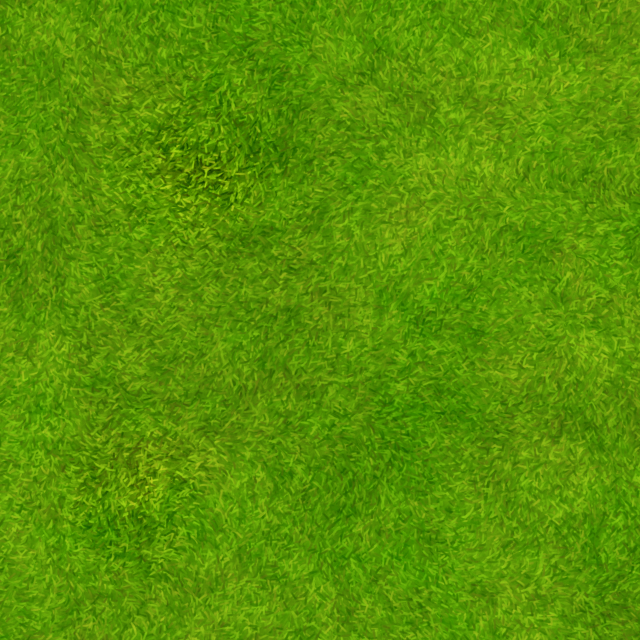
Reproduce this texture procedurally as a WebGL 1 fragment shader.

```glsl
precision highp float;

uniform vec2 u_resolution;

float hash(vec2 p) {
  return fract(sin(dot(p, vec2(127.1, 311.7))) * 43758.5453);
}

float noise(vec2 p) {
  vec2 i = floor(p);
  vec2 f = fract(p);
  f = f * f * (3.0 - 2.0 * f);
  return mix(mix(hash(i), hash(i + vec2(1.0, 0.0)), f.x),
             mix(hash(i + vec2(0.0, 1.0)), hash(i + vec2(1.0, 1.0)), f.x), f.y);
}

// Signed cloud noise, roughly -1 to 1
float cloud(vec2 p) {
  float sum = 0.0;
  float gain = 1.0;
  for (int i = 0; i < 4; i++) {
    sum += gain * (noise(p) - 0.5);
    p = mat2(1.6, 1.2, -1.2, 1.6) * p + 7.3;
    gain *= 0.6;
  }
  return sum;
}

float tuft(vec2 p, vec2 center, float radius) {
  vec2 d = (p - center) / radius;
  return exp(-dot(d, d));
}

// One layer of blades painted over shade: x is lightness, y is dryness
vec2 paintBlades(vec2 shade, vec2 p, vec2 flow, float layer) {
  vec2 q = p * 80.0 + layer * vec2(0.37, 0.71);
  vec2 cell = floor(q);
  for (int y = -1; y <= 1; y++) {
    for (int x = -1; x <= 1; x++) {
      vec2 id = cell + vec2(float(x), float(y));
      vec2 key = id + layer * vec2(17.3, 41.9);
      vec2 d = q - id - vec2(hash(key), hash(key + 3.1));

      // Turn the blade around the local growth direction
      float turn = (hash(key + 5.7) - 0.5) * 2.4;
      vec2 dir = mat2(cos(turn), sin(turn), -sin(turn), cos(turn)) * flow;
      float along = dot(d, dir) / mix(0.4, 0.9, hash(key + 8.3));
      float across = abs(dot(d, vec2(-dir.y, dir.x)));

      float taper = max(1.0 - along * along, 0.0);
      float mask = (1.0 - smoothstep(0.02, 0.24, across)) * smoothstep(0.0, 0.8, taper);
      float light = (hash(key + 11.9) - 0.5) * 5.0 + 0.35 * along;
      float dry = pow(hash(key + 14.2), 3.0) * 3.2 - 0.8;
      shade = mix(shade, vec2(light, dry), mask * 0.8);
    }
  }
  return shade;
}

void main() {
  vec2 p = gl_FragCoord.xy / min(u_resolution.x, u_resolution.y);

  // Coarse tufts with strong contrast, and one pale spreading tuft
  float coarse = tuft(p, vec2(0.31, 0.74), 0.11) + 0.8 * tuft(p, vec2(0.2, 0.23), 0.1);
  coarse *= 0.6 + 0.8 * noise(p * 22.0);
  vec2 paleCenter = vec2(0.86, 0.48);
  float pale = tuft(p, paleCenter, 0.1);

  // Growth direction drifts over the lawn and fans out of the pale tuft
  float angle = 5.0 * noise(p * 5.0 + 4.0);
  vec2 flow = vec2(cos(angle), sin(angle)) + pale * 40.0 * (p - paleCenter);
  flow /= max(length(flow), 0.001);

  vec2 shade = vec2(-0.6, 0.0);
  for (int i = 0; i < 6; i++) {
    shade = paintBlades(shade, p, flow, float(i));
  }

  // Fine grain, then broad patches of dark, light and dry turf
  shade.x += 0.8 * cloud(p * 130.0);
  shade.x *= 0.92 + 0.8 * coarse;
  shade.x += 0.95 * cloud(p * 5.0 + 2.0) + 0.85 * cloud(p * 24.0);
  shade.x += 0.35 * pale - 0.3 * coarse;
  shade.y += 1.2 * cloud(p * 6.0 + 31.0) + 0.9 * cloud(p * 30.0 + 9.0);

  // Light blades lean yellow, dry ones tan
  float glow = max(shade.x, 0.0);
  vec3 color = vec3(0.355, 0.583, 0.024);
  color += shade.x * vec3(0.062, 0.07, 0.01);
  color += glow * vec3(0.018, 0.0, 0.012);
  color += shade.y * vec3(0.038, -0.008, 0.014);
  color += coarse * vec3(0.02, 0.01, -0.02);
  gl_FragColor = vec4(clamp(color, 0.0, 1.0), 1.0);
}
```
